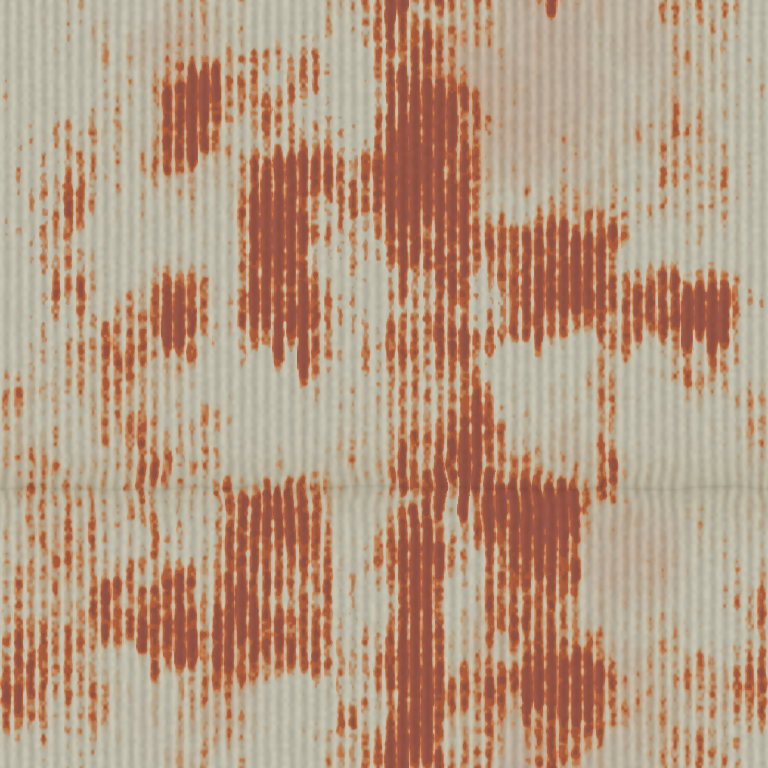
Give the GLSL for this texture, as a WebGL 2 fragment shader.

```glsl
#version 300 es
precision highp float;
// Corrugated painted metal sheet with blocks, streaks and flecks of rust; tiles on both axes.

#define RIBS 62.0          // corrugations across
#define RUST_BIAS -0.22    // raise for more rust overall
#define BLOCK_RUST 0.52    // extra rust inside the large blocks
#define BLOTCH 1.15        // strength of scattered blotches
#define STREAK 0.36        // variation from rib to rib
#define FLECK 0.55         // ragged flecks along rib edges
#define SEAM_Y 0.365       // height of the sheet overlap
#define SHADE 0.055        // depth of the rib shading

uniform vec2 u_resolution;
out vec4 fragColor;

const vec3 PALE = vec3(0.74, 0.725, 0.66);
const vec3 TAN = vec3(0.74, 0.66, 0.54);
const vec3 PEACH = vec3(0.76, 0.58, 0.43);
const vec3 ORANGE = vec3(0.76, 0.49, 0.31);
const vec3 RUST = vec3(0.69, 0.37, 0.24);
const vec3 DEEP = vec3(0.59, 0.33, 0.27);

// Large corroded blocks: centre xy, half size zw
const vec4 BLOCKS[12] = vec4[12](
  vec4(0.57, 0.62, 0.055, 0.27), vec4(0.54, 0.17, 0.030, 0.17),
  vec4(0.355, 0.24, 0.07, 0.125), vec4(0.69, 0.265, 0.06, 0.10),
  vec4(0.735, 0.09, 0.045, 0.09), vec4(0.72, 0.63, 0.085, 0.075),
  vec4(0.79, 0.46, 0.010, 0.10), vec4(0.88, 0.60, 0.065, 0.04),
  vec4(0.36, 0.66, 0.040, 0.13), vec4(0.24, 0.85, 0.035, 0.05),
  vec4(0.24, 0.60, 0.035, 0.04), vec4(0.19, 0.20, 0.060, 0.05));

float hash(vec2 p) {
  vec3 q = fract(vec3(p.xyx) * vec3(0.1031, 0.1030, 0.0973));
  q += dot(q, q.yzx + 33.33);
  return fract((q.x + q.y) * q.z);
}

// Value noise over the unit square that wraps after a whole number of cells
float noise(vec2 p, vec2 cells) {
  p *= cells;
  vec2 i = floor(p), f = fract(p);
  f = f * f * (3.0 - 2.0 * f);
  vec2 a = mod(i, cells), b = mod(i + 1.0, cells);
  return mix(mix(hash(a), hash(vec2(b.x, a.y)), f.x),
             mix(hash(vec2(a.x, b.y)), hash(b), f.x), f.y);
}

float fbm(vec2 p, vec2 cells) {
  float sum = 0.0, gain = 0.55;
  for (int k = 0; k < 3; k++) {
    sum += gain * noise(p, cells);
    cells *= 2.0;
    gain *= 0.5;
  }
  return sum / 0.9625;
}

// Coverage of the large blocks, wrapped across the borders
float blockCover(vec2 p) {
  float cover = 0.0;
  for (int k = 0; k < 12; k++) {
    vec2 offset = abs(fract(p - BLOCKS[k].xy + 0.5) - 0.5) - BLOCKS[k].zw;
    float d = length(max(offset, 0.0)) + min(max(offset.x, offset.y), 0.0);
    cover = max(cover, 1.0 - smoothstep(-0.015, 0.025, d));
  }
  return cover;
}

void main() {
  vec2 p = gl_FragCoord.xy / u_resolution;

  // Ribs, bent slightly near the overlap
  float seamDist = p.y - SEAM_Y;
  float seam = exp(-seamDist * seamDist / 0.0018);
  float bend = noise(p, vec2(24.0, 30.0)) - 0.5;
  float x = (p.x + (0.0008 + 0.008 * seam) * bend) * RIBS;
  float rib = mod(floor(x), RIBS);
  float across = fract(x);
  float valley = -cos(6.2831853 * across);
  float crest = 1.0 - smoothstep(0.05, 0.19, min(across, 1.0 - across));

  // Rust level: blocks, blotches, per-rib streaks and edge flecks
  vec2 ribCell = vec2(rib / RIBS, p.y);
  float streak = 0.65 * noise(ribCell, vec2(RIBS, 13.0))
               + 0.35 * noise(ribCell, vec2(RIBS, 41.0));
  float fleck = 0.6 * noise(p, vec2(RIBS * 2.0, 104.0))
              + 0.4 * noise(p, vec2(RIBS * 4.0, 190.0));
  vec2 ragged = p + vec2(0.012, 0.055)
              * (vec2(noise(p, vec2(17.0, 23.0)), streak) - 0.5);
  float level = RUST_BIAS + BLOCK_RUST * blockCover(ragged)
              + BLOTCH * (fbm(p, vec2(11.0, 9.0)) - 0.5)
              + STREAK * (streak - 0.5) + FLECK * (fleck - 0.5)
              + 0.10 * valley - 0.22 * crest;

  // Weathered paint with warm stains and a hazy overlap
  float stain = fbm(p + 0.37, vec2(5.0, 4.0)) - 0.5;
  float warmth = smoothstep(-0.36, -0.06, level + 0.5 * stain);
  vec3 color = mix(PALE, TAN, 0.85 * warmth);
  color = mix(color, vec3(0.72, 0.62, 0.55), 0.6 * smoothstep(0.05, 0.3, stain));
  color = mix(color, vec3(0.68, 0.64, 0.54), 0.35 * seam);

  // Rust builds up from a pale halo to dark scale
  color = mix(color, PEACH, smoothstep(-0.12, -0.03, level));
  color = mix(color, ORANGE, smoothstep(-0.02, 0.03, level));
  color = mix(color, RUST, smoothstep(0.05, 0.13, level));
  color = mix(color, DEEP, smoothstep(0.18, 0.30, level));

  // Rib light from one side, fine grain and a thin overlap shadow
  float light = 1.0 + SHADE * sin(6.2831853 * (across + 0.18));
  light += 0.05 * (noise(p, vec2(210.0, 170.0)) - 0.5);
  light -= 0.07 * exp(-abs(seamDist + 0.006 * bend) / 0.004);
  fragColor = vec4(color * light, 1.0);
}
```
